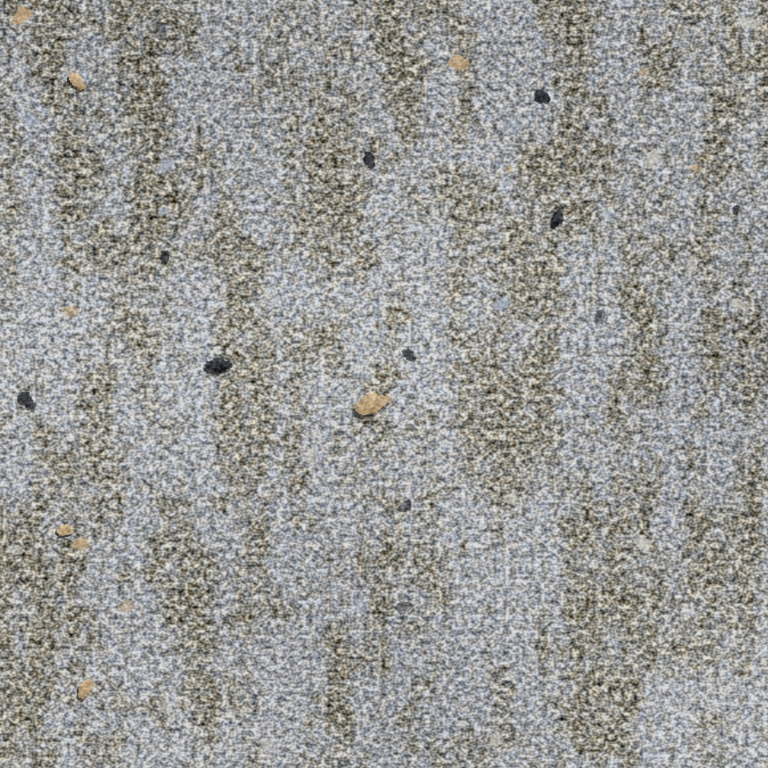
Write a three.js fragment shader that draws this texture.

```glsl
// Weathered concrete: fine grey grain with faint vertical olive stains,
// embedded pebbles and a few raised or dark stones. Grain and stains are
// layered gradient noise; stones are wobbly ellipses scattered on jittered grids.

#define GRAIN_SCALE 125.0
#define GRAIN_CONTRAST 0.40
#define BASE_TONE 0.655
#define STAIN_DEPTH 0.13
#define STAIN_TINT vec3(0.022, 0.010, -0.034)
#define CLEAN_TINT vec3(-0.008, 0.000, 0.014)
#define PEBBLE_GRID 16.0
#define PEBBLE_CHANCE 0.26
#define STONE_GRID 5.0
#define STONE_CHANCE 0.30

varying vec2 vUv;

vec2 hash2(vec2 p) {
  vec3 q = fract(p.xyx * vec3(0.1031, 0.1030, 0.0973));
  q += dot(q, q.yzx + 33.33);
  return fract((q.xx + q.yz) * q.zy);
}

float cornerSlope(vec2 cell, vec2 offset) {
  float angle = 6.2832 * hash2(cell).x;
  return dot(vec2(cos(angle), sin(angle)), offset);
}

float gradientNoise(vec2 p) {
  vec2 i = floor(p);
  vec2 f = p - i;
  vec2 u = f * f * f * (f * (f * 6.0 - 15.0) + 10.0);
  vec2 e = vec2(1.0, 0.0);
  float low = mix(cornerSlope(i, f), cornerSlope(i + e, f - e), u.x);
  float high = mix(cornerSlope(i + e.yx, f - e.yx), cornerSlope(i + 1.0, f - 1.0), u.x);
  return mix(low, high, u.y);
}

// Vertical runs broken up by rough clumps, stronger towards the top
float stainAmount(vec2 p) {
  float runs = gradientNoise(p * vec2(13.0, 2.6) + 31.0);
  runs += 0.7 * gradientNoise(p * vec2(29.0, 6.0) + 73.0);
  float clumps = gradientNoise(p * vec2(22.0, 17.0) + 11.0);
  clumps += 0.8 * gradientNoise(p * vec2(52.0, 42.0) + 47.0);
  return smoothstep(-0.40, 0.60, runs + 0.75 * clumps + 0.14 * (p.y - 0.5));
}

// Sharp grain, slightly wider than tall
float grainHeight(vec2 p) {
  vec2 q = p * GRAIN_SCALE * vec2(1.0, 1.2);
  float grain = gradientNoise(q + 5.0);
  grain += 0.95 * gradientNoise(q * 1.93 + 91.0);
  return grain + 0.35 * gradientNoise(q * 0.47 + 23.0);
}

// Normalised distance to a wobbly ellipse: 1.0 lies on the rim
float stoneDistance(vec2 offset, float radius, float angle, float seed) {
  float c = cos(angle);
  float s = sin(angle);
  vec2 d = mat2(c, -s, s, c) * offset / radius;
  float wobble = gradientNoise(d * 1.4 + seed) + 0.4 * gradientNoise(d * 4.0 + seed);
  return length(d * vec2(1.5, 1.0)) + 0.45 * wobble;
}

vec3 stoneColour(float kind) {
  vec3 pale = vec3(0.76, 0.75, 0.72);
  vec3 blue = vec3(0.62, 0.66, 0.72);
  vec3 tan_ = vec3(0.74, 0.64, 0.50);
  vec3 dark = vec3(0.18, 0.19, 0.21);
  vec3 colour = mix(pale, blue, step(0.36, kind));
  colour = mix(colour, tan_, step(0.62, kind));
  return mix(colour, dark, step(0.84, kind));
}

// One stone at most per cell; raised stones cast a shadow down and left
vec3 addStones(vec3 ground, vec2 p, float grid, float chance, float size, float raised, float grain) {
  vec2 cell = floor(p * grid);
  vec2 pick = hash2(cell + grid * 7.0);
  vec2 place = hash2(cell + grid * 7.0 + 57.0);
  vec2 shape = hash2(cell + grid * 7.0 + 113.0);
  vec2 offset = p - (cell + 0.3 + 0.4 * place) / grid;
  float radius = size * mix(0.4, 1.0, shape.x);
  float angle = 6.2832 * shape.y;
  float seed = 40.0 * place.x;
  float present = step(pick.x, chance);
  float edge = 0.0016 / radius;
  float body = stoneDistance(offset, radius, angle, seed);
  float shade = stoneDistance(offset + vec2(0.18, 0.28) * radius, radius, angle, seed);
  float shadow = 1.0 - smoothstep(0.8, 1.15, shade);
  float cover = 1.0 - smoothstep(1.0 - edge, 1.0 + edge, body);
  float kind = mix(pick.y, 0.64 + 0.34 * pick.y, raised);
  float light = raised * 0.10 * clamp(offset.y / radius, -1.0, 1.0);
  vec3 colour = stoneColour(kind) + light + grain * mix(0.11, 0.16, raised);
  float strength = mix(mix(0.35, 0.9, place.y), 0.96, raised);
  ground *= 1.0 - 0.65 * shadow * raised * present;
  return mix(ground, colour, cover * strength * present);
}

void main() {
  vec2 p = vUv;
  float stain = stainAmount(p);
  float grain = grainHeight(p);

  // Coarse relief lit from above, rougher inside the stains
  vec2 q = p * 78.0;
  float relief = gradientNoise(q) - gradientNoise(q + vec2(-0.12, 0.40));
  float broad = gradientNoise(p * 2.7 + 19.0);

  float tone = BASE_TONE - STAIN_DEPTH * stain + 0.07 * broad;
  tone += GRAIN_CONTRAST * mix(0.88, 1.06, stain) * grain;
  tone += relief * mix(0.05, 0.20, stain);
  tone = mix(tone, 0.80 + 0.45 * (tone - 0.80), step(0.80, tone));

  // Warm stains, cool clean cement and slight colour changes between grains
  float warmth = gradientNoise(p * 95.0 + 67.0);
  vec3 colour = vec3(tone) + mix(CLEAN_TINT, STAIN_TINT, stain);
  colour += warmth * vec3(0.05, 0.01, -0.05);

  colour = addStones(colour, p, PEBBLE_GRID, PEBBLE_CHANCE, 0.014, 0.0, grain);
  colour = addStones(colour, p, STONE_GRID, STONE_CHANCE, 0.024, 1.0, grain);
  gl_FragColor = vec4(clamp(colour, 0.06, 0.96), 1.0);
}
```
